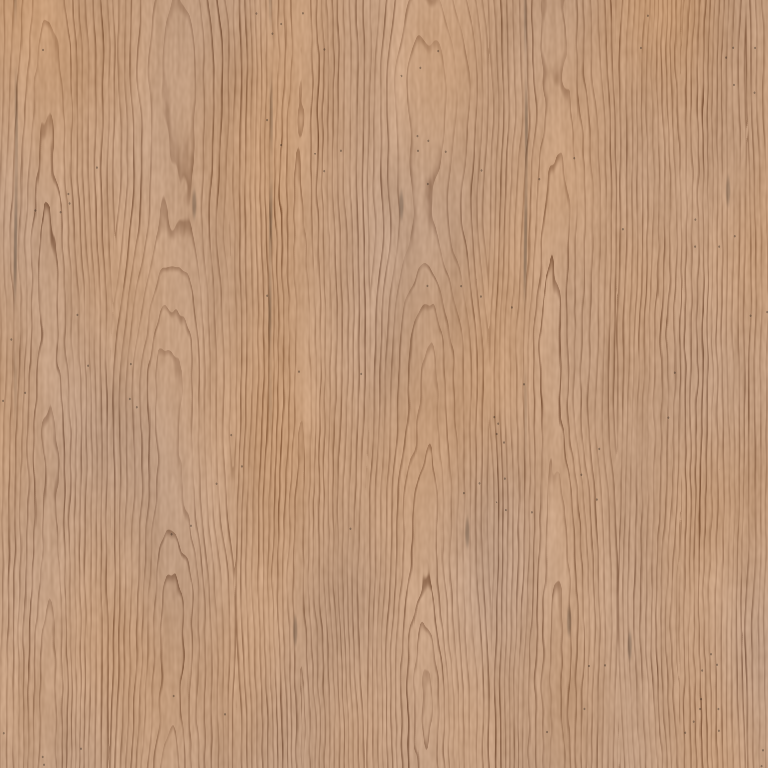
Give the GLSL for this texture, as a WebGL 2 fragment shader.

```glsl
#version 300 es
precision highp float;

#define RING_DENSITY 146.0
#define HEART_SPACING 0.166
#define HEART_OFFSET 0.06
#define HEART_TAPER 0.055
#define LINE_WIDTH 0.0042
#define LINE_CONTRAST 0.125
#define FIBRE_CONTRAST 0.042
#define MOTTLE 0.042
#define PALE_WOOD vec3(0.770, 0.622, 0.502)
#define WARM_SHIFT vec3(0.024, -0.006, -0.042)

uniform vec2 u_resolution;
out vec4 fragColor;

float hash(vec2 p) {
    vec3 q = fract(vec3(p.xyx) * 0.1031);
    q += dot(q, q.yzx + 33.33);
    return fract((q.x + q.y) * q.z);
}

vec2 gradientAt(vec2 cell) {
    float angle = 6.2832 * hash(cell);
    return vec2(cos(angle), sin(angle));
}

// Gradient noise, roughly -0.7 to 0.7
float noise(vec2 p) {
    vec2 i = floor(p), f = p - i;
    vec2 u = f * f * f * (f * (f * 6.0 - 15.0) + 10.0);
    vec2 e = vec2(1.0, 0.0);
    float low = mix(dot(gradientAt(i), f), dot(gradientAt(i + e), f - e), u.x);
    float high = mix(dot(gradientAt(i + e.yx), f - e.yx),
                     dot(gradientAt(i + e.xx), f - e.xx), u.x);
    return mix(low, high, u.y);
}

// Distance to the nearest log axis, each one tilted against the cut
float ringRadius(vec2 p) {
    float radius = 1.0;
    for (int i = -1; i < 8; i++) {
        float id = float(i);
        float centre = HEART_OFFSET + HEART_SPACING * id;
        // Broad, narrow and medium hearts alternate; the right side stays straight
        float strength = 0.7 - 0.3 * cos(3.14159 * id) + 0.2 * cos(1.5708 * id);
        strength *= smoothstep(0.85, 0.75, centre);
        float sway = 0.012 * noise(vec2(id * 7.3, p.y * 3.0))
                   + 0.002 * noise(vec2(id * 3.1, p.y * 14.0));
        float depth = 0.012 + HEART_TAPER * p.y
                    + 0.015 * noise(vec2(id * 5.7 + 20.0, p.y * 5.0));
        radius = min(radius, length(vec2(p.x - centre - sway, depth * strength)));
    }
    return radius;
}

// Sparse soft ovals, one at most in each grid cell
float spots(vec2 p, vec2 grid, vec2 size, float chance) {
    vec2 cell = floor(p * grid);
    vec2 jitter = vec2(hash(cell + 11.0), hash(cell + 47.0));
    vec2 centre = (cell + mix(vec2(0.2), vec2(0.8), jitter)) / grid;
    float d = length((p - centre) / size);
    return step(hash(cell + 83.0), chance) * (1.0 - smoothstep(0.3, 1.0, d));
}

void main() {
    vec2 p = gl_FragCoord.xy / u_resolution.y;

    // Growth rings, straight on the flanks and ragged in the hearts
    float radius = ringRadius(p);
    float phase = RING_DENSITY * radius
                + 1.6 * noise(p * vec2(11.0, 1.2))
                + 0.7 * noise(p * vec2(30.0, 3.5) + 5.0)
                + 0.18 * noise(p * vec2(60.0, 15.0))
                + 0.3 * noise(p * vec2(95.0, 24.0)) * smoothstep(0.08, 0.03, radius);
    float ring = fract(phase);
    float slope = length(vec2(dFdx(phase), dFdy(phase)));

    // Slow darkening, then a crisp outer edge
    float width = clamp(LINE_WIDTH * slope * u_resolution.y, 0.24, 0.6);
    float soft = clamp(slope, 0.04, 0.25);
    float line = smoothstep(1.0 - width, 1.0 - soft, ring)
               * (1.0 - smoothstep(1.0 - soft, 1.0, ring));
    float ringTone = 0.65 + 0.7 * hash(vec2(floor(phase), 9.0));
    float lineTone = ringTone * (1.0 + 0.9 * noise(p * vec2(16.0, 6.0) + 31.0)
                                     + 0.7 * noise(p * vec2(90.0, 20.0) + 17.0));

    // Fine fibres and broad colour drift
    float fibre = noise(p * vec2(230.0, 14.0)) + 0.8 * noise(p * vec2(260.0, 80.0));
    float mottle = noise(p * vec2(9.0, 2.5) + 13.0) + 0.7 * noise(p * vec2(26.0, 7.0))
                 + 0.6 * noise(p * vec2(70.0, 5.0) + 41.0);
    float warmth = noise(p * vec2(7.0, 3.5) + 57.0) + 0.4 * (p.y - 0.45);

    vec3 colour = PALE_WOOD + MOTTLE * mottle + WARM_SHIFT * warmth;
    colour += FIBRE_CONTRAST * fibre;
    colour -= LINE_CONTRAST * line * lineTone * vec3(0.98, 1.0, 0.94);

    // Long dark checks between the hearts
    float bend = 0.004 * noise(vec2(3.0, p.y * 3.0));
    float gap = abs(mod(p.x + bend - 0.352 + HEART_SPACING, 2.0 * HEART_SPACING) - HEART_SPACING);
    float check = (1.0 - smoothstep(0.0006, 0.0032, gap)) * smoothstep(0.35, 0.65, p.y);
    check *= smoothstep(-0.3, 0.3, noise(vec2(floor(p.x * 3.0) * 5.0, p.y * 8.0)));
    colour *= 1.0 - 0.26 * check * step(p.x, 0.8);

    // Resin streaks and clustered pinholes
    float streak = spots(p, vec2(14.0, 9.0), vec2(0.004, 0.026), 0.08);
    float holes = spots(p + 0.37, vec2(90.0), vec2(0.0019, 0.0023),
                        0.006 + 0.1 * smoothstep(0.2, 0.5, noise(p * 7.0 + 71.0)));
    colour *= 1.0 - 0.2 * streak - 0.3 * holes;

    fragColor = vec4(clamp(colour, 0.0, 1.0), 1.0);
}
```
